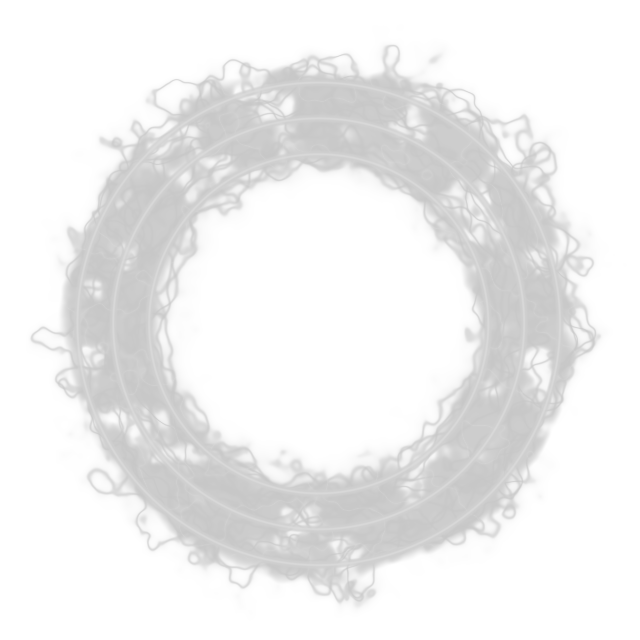
Write a Shadertoy shader that draws this background.

```glsl
// A pale grey ring of tangled electric filaments on white.
// Noise bends the plane around three circles to make folded strands; their
// summed ink, a porous band and three light circles give the final shade.

float hash(vec2 p) {
    return fract(sin(dot(p, vec2(127.1, 311.7))) * 43758.545);
}

float noise(vec2 p) {
    vec2 cell = floor(p);
    vec2 f = fract(p);
    f = f * f * (3.0 - 2.0 * f);
    float low = mix(hash(cell), hash(cell + vec2(1, 0)), f.x);
    float high = mix(hash(cell + vec2(0, 1)), hash(cell + vec2(1, 1)), f.x);
    return mix(low, high, f.y);
}

float fbm(vec2 p) {
    float sum = 0.0;
    float weight = 0.6;
    for (int i = 0; i < 3; i++) {
        sum += weight * noise(p);
        p = mat2(0.8, 0.6, -0.6, 0.8) * p * 2.1 + 7.3;
        weight *= 0.42;
    }
    return sum;
}

float ringRadius(int ring) {
    return 0.265 + 0.056 * float(ring);
}

// Ink of the wavy strands around one circle
float strands(vec2 p, int ring) {
    float ink = 0.0;
    float reach = mix(0.14, 0.22, float(ring) / 2.0);
    for (int i = 0; i < 5; i++) {
        vec2 seed = vec2(17.3, 9.1) * float(ring * 5 + i + 1);
        vec2 at = p * (13.0 + float(i)) + seed;
        vec2 bend = vec2(fbm(at), fbm(at + 41.7)) - 0.49;
        float d = abs(length(p + bend * reach) - ringRadius(ring));
        ink += 0.65 * exp(-d * d / 0.000018) + 0.22 * exp(-d / 0.009);
    }
    return ink;
}

// Cloudy fill between the inner and outer circles, pierced by small holes
float porousBand(vec2 p, float r) {
    r += 0.035 * (fbm(p * 18.0 + 60.0) - 0.5);
    float band = smoothstep(0.245, 0.272, r) * (1.0 - smoothstep(0.378, 0.402, r));
    return band * smoothstep(0.22, 0.46, fbm(p * 20.0 + 90.0));
}

void mainImage(out vec4 fragColor, in vec2 fragCoord) {
    vec2 p = (fragCoord - 0.5 * iResolution.xy) / min(iResolution.x, iResolution.y);
    p -= vec2(-0.002, -0.006);
    float r = length(p);

    // Gather ink from the fill and every strand
    float ink = 1.7 * porousBand(p, r);
    for (int ring = 0; ring < 3; ring++) {
        ink += strands(p, ring);
    }
    float shade = mix(1.0, 0.78, 1.0 - exp(-1.25 * ink));

    // Faint light veins inside the band
    float vein = exp(-abs(fbm(p * 16.0 + 130.0) - 0.5) / 0.012);
    shade += 0.025 * vein * (1.0 - smoothstep(0.78, 0.88, shade));

    // Three smooth circles, each with a brighter core
    for (int ring = 0; ring < 3; ring++) {
        float d = abs(r - ringRadius(ring));
        shade = mix(shade, 0.815, 0.8 * (1.0 - smoothstep(0.003, 0.0075, d)));
        shade = mix(shade, 0.86, 0.75 * (1.0 - smoothstep(0.0, 0.003, d)));
    }

    fragColor = vec4(vec3(shade), 1.0);
}
```
